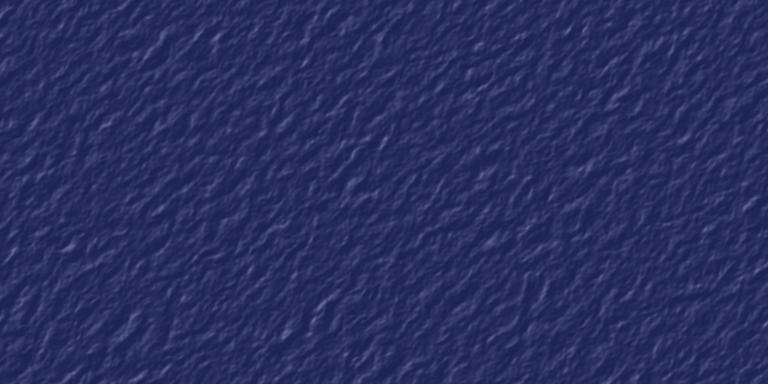
Write a WebGL 1 fragment shader that draws this texture.

```glsl
precision highp float;

uniform vec2 u_resolution;

// Random gradient for a lattice point, each component in -1..1
vec2 randomGradient(vec2 cell) {
  vec3 p = fract(cell.xyx * vec3(0.1031, 0.1030, 0.0973));
  p += dot(p, p.yzx + 33.33);
  return fract((p.xx + p.yz) * p.zy) * 2.0 - 1.0;
}

float gradientNoise(vec2 p) {
  vec2 cell = floor(p);
  vec2 f = p - cell;
  vec2 w = f * f * f * (f * (f * 6.0 - 15.0) + 10.0);
  vec2 e = vec2(1.0, 0.0);
  float bottom = mix(dot(randomGradient(cell), f),
                     dot(randomGradient(cell + e), f - e), w.x);
  float top = mix(dot(randomGradient(cell + e.yx), f - e.yx),
                  dot(randomGradient(cell + 1.0), f - 1.0), w.x);
  return mix(bottom, top, w.y);
}

// Wrinkled relief, stretched along x
float reliefHeight(vec2 p) {
  // Bend the ridges so that they wander
  p.y += 0.012 * gradientNoise(p * 14.0 + 71.0);
  vec2 q = p * vec2(17.0, 30.0) + 120.0;
  float height = 0.0;
  float amplitude = 1.0;
  for (int i = 0; i < 3; i++) {
    height += amplitude * gradientNoise(q);
    q = q * 2.0 + vec2(17.3, 41.7);
    amplitude *= 0.5;
  }
  return height;
}

void main() {
  vec2 p = gl_FragCoord.xy / u_resolution.y;

  // Axes along the ridges and across them, toward the light at upper left
  vec2 along = normalize(vec2(0.70, 0.72));
  vec2 toLight = vec2(-along.y, along.x);
  vec2 grain = vec2(dot(p, along), dot(p, toLight));

  // Emboss: height difference toward the light
  vec2 reach = vec2(0.0, 0.004);
  float slope = reliefHeight(grain - reach) - reliefHeight(grain + reach);
  float shade = clamp(slope * 4.5, -1.6, 2.6);

  // Lit faces brighten faster than shaded faces darken
  float light = 0.05 * shade + 0.015 * shade * shade;
  vec3 navy = vec3(0.155, 0.175, 0.362);
  gl_FragColor = vec4(navy + light * vec3(1.0, 0.94, 0.90), 1.0);
}
```
